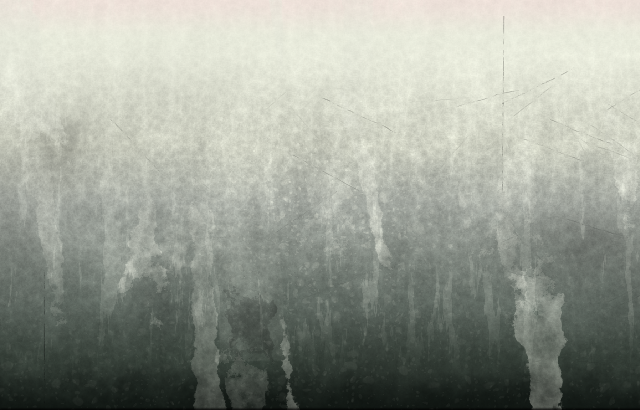
A WebGL 1 fragment shader for this texture:

```glsl
precision highp float;
// Weathered plaster wall: pale top fading to dark green-grey, with smears, flecks and scratches.
uniform vec2 u_resolution;

float hash(vec2 p) {
  return fract(sin(dot(p, vec2(127.1, 311.7))) * 43758.5);
}

vec2 hash2(vec2 p) {
  return vec2(hash(p), hash(p + 37.3));
}

// Cellular noise: distance to the nearest scattered point
float cells(vec2 p) {
  vec2 id = floor(p), f = fract(p);
  float nearest = 1.5;
  for (int j = -1; j <= 1; j++) {
    for (int i = -1; i <= 1; i++) {
      vec2 o = vec2(float(i), float(j));
      nearest = min(nearest, length(o + hash2(id + o) - f));
    }
  }
  return nearest;
}

// Layered cellular noise, roughly centred on zero
float grunge(vec2 p) {
  float sum = 0.0, amp = 0.5;
  for (int i = 0; i < 5; i++) {
    sum += amp * (cells(p) - 0.48);
    p = mat2(0.8, 0.6, -0.6, 0.8) * p * 2.1 + 5.2;
    amp *= 0.62;
  }
  return sum;
}

// Layered sines that make straight edges ragged
vec2 ragged(vec2 p) {
  vec2 w = vec2(0.0);
  float freq = 31.0, amp = 0.004;
  for (int i = 0; i < 4; i++) {
    w += amp * sin(p.yx * freq + 2.3 * sin(p * freq * 0.7) + float(i));
    freq *= 1.9;
    amp *= 0.65;
  }
  return w;
}

// Tapered smear from s.xy down to s.zw, half widths wa and wb, edges eaten by bite
float smear(vec2 p, vec4 s, float wa, float wb, float bite) {
  float span = s.y - s.w, t = (s.y - p.y) / span;
  float side = mix(wa, wb, t) - abs(p.x - mix(s.x, s.z, t)) + 0.12 * bite;
  float ends = min(t, 1.0 - t) * span + bite;
  float fade = 0.45 + 0.55 * smoothstep(0.0, 0.08, ends);
  return fade * smoothstep(-0.002, 0.003, min(side, ends));
}

float blob(vec2 p, vec2 c, vec2 r) {
  vec2 d = (p - c) / r;
  return exp(-dot(d, d));
}

float scratch(vec2 p, vec2 a, vec2 b, float width) {
  vec2 d = b - a;
  float t = clamp(dot(p - a, d) / dot(d, d), 0.0, 1.0);
  return 1.0 - smoothstep(width * 0.2, width, length(p - a - d * t));
}

// Round flecks of random size, one per cell
float flecks(vec2 p, float scale, float density) {
  vec2 q = p * scale, id = floor(q);
  float r = 0.1 + 0.23 * hash(id + 9.1);
  float d = length(fract(q) - 0.35 - 0.3 * hash2(id + scale));
  return step(hash(id + 4.7), density) * (1.0 - smoothstep(r - 0.1, r + 0.02, d));
}

vec3 wall(float y) {
  vec3 c = mix(vec3(0.07, 0.095, 0.08), vec3(0.22, 0.26, 0.23), smoothstep(0.0, 0.13, y));
  c = mix(c, vec3(0.39, 0.43, 0.40), clamp((y - 0.12) / 0.13, 0.0, 1.0));
  c = mix(c, vec3(0.67, 0.69, 0.66), clamp((y - 0.25) / 0.25, 0.0, 1.0));
  c = mix(c, vec3(0.83, 0.84, 0.78), clamp((y - 0.50) / 0.14, 0.0, 1.0));
  c = mix(c, vec3(0.92, 0.93, 0.87), clamp((y - 0.64) / 0.22, 0.0, 1.0));
  return mix(c, vec3(0.94, 0.89, 0.86), smoothstep(0.9, 1.0, y));
}

void main() {
  vec2 p = gl_FragCoord.xy / u_resolution * vec2(1.561, 1.0);
  vec2 q = p + ragged(p), e = p + 0.25 * ragged(p);
  float rough = grunge(p * 7.0), fine = grunge(p * 45.0);
  float drips = grunge(vec2(p.x * 15.0, p.y * 2.5)), bite = 0.3 * grunge(p * 13.0 + 3.0);
  float wear = 1.0 - 0.75 * smoothstep(0.55, 0.95, p.y);
  vec3 col = wall(p.y + 0.06 * rough * wear);

  // Broad stains
  float stain = blob(p, vec2(0.12, 0.64), vec2(0.12, 0.09)) + blob(p, vec2(1.36, 0.40), vec2(0.15, 0.08));
  stain += blob(p, vec2(0.41, 0.26), vec2(0.08)) + 0.7 * blob(p, vec2(0.94, 0.13), vec2(0.25, 0.13));
  stain += 0.8 * blob(p, vec2(1.52, 0.32), vec2(0.1, 0.15)) + 0.7 * blob(p, vec2(0.02, 0.38), vec2(0.09, 0.18));
  stain += 0.5 * blob(p, vec2(0.75, 0.62), vec2(0.08, 0.1)) + 0.3 * blob(p, vec2(0.4, 0.73), vec2(0.25, 0.13));
  col *= 1.0 - stain * (0.17 + 0.5 * rough);

  // Pale smears
  float pale = 0.45 * smear(e, vec4(0.0, 1.1, 0.06, 0.66), 0.06, 0.10, bite);
  pale += 0.36 * smear(q, vec4(0.358, 0.56, 0.352, 0.29), 0.004, 0.062, bite);
  pale += 0.20 * smear(q, vec4(0.44, 0.54, 0.43, 0.33), 0.05, 0.04, bite);
  pale += 0.27 * smear(e, vec4(0.482, 0.56, 0.515, -0.1), 0.022, 0.040, bite);
  pale += 0.22 * smear(q, vec4(0.59, 0.14, 0.62, -0.1), 0.065, 0.025, bite);
  pale += 0.11 * smear(e, vec4(0.58, 0.68, 0.62, 0.12), 0.08, 0.082, 0.0);
  pale += 0.50 * smear(e, vec4(0.855, 0.74, 0.945, 0.33), 0.025, 0.012, bite);
  pale += 0.32 * smear(e, vec4(0.88, 1.1, 0.86, 0.70), 0.045, 0.028, bite);
  pale += 0.32 * smear(q, vec4(1.28, 0.69, 1.25, 0.42), 0.018, 0.065, bite);
  pale += 0.22 * smear(e, vec4(1.215, 0.56, 1.26, 0.26), 0.015, 0.028, bite);
  pale += 0.38 * smear(q, vec4(1.305, 0.33, 1.345, -0.1), 0.067, 0.024, bite);
  pale += 0.55 * smear(e, vec4(1.52, 0.70, 1.535, 0.45), 0.05, 0.010, bite);
  pale += 0.35 * smear(e, vec4(0.69, 0.23, 0.72, -0.1), 0.005, 0.018, bite);
  pale += 0.45 * smear(e, vec4(0.665, 1.1, 0.685, 0.83), 0.022, 0.006, 0.0);
  pale += 0.30 * smear(e, vec4(1.0, 0.72, 1.03, 0.52), 0.02, 0.007, bite);
  pale += 0.28 * smear(e, vec4(1.11, 0.61, 1.145, 0.42), 0.014, 0.009, bite);
  pale += 0.28 * smear(q, vec4(0.81, 0.68, 0.80, 0.40), 0.04, 0.07, 1.6 * bite);
  pale += 0.24 * smear(q, vec4(0.08, 0.66, 0.14, 0.28), 0.04, 0.015, bite);
  pale += 0.14 * smoothstep(0.03, 0.06, drips) * smoothstep(0.05, 0.3, p.y);
  pale *= clamp(0.9 + 0.9 * rough, 0.5, 1.2);
  col = mix(col, vec3(0.90, 0.91, 0.86), clamp(pale, 0.0, 0.7));
  col *= 1.0 - 0.22 * smear(q, vec4(0.61, 0.29, 0.615, 0.10), 0.06, 0.05, bite);

  // Flecks, gathered in the middle
  float cluster = 0.15 + blob(p, vec2(0.8, 0.62), vec2(0.32, 0.27));
  float spots = flecks(q, 24.0, 0.4) + flecks(q + 0.31, 43.0, 0.4) + flecks(q + 0.57, 75.0, 0.4);
  col = mix(col, vec3(0.93, 0.94, 0.88), clamp(0.27 * spots * cluster, 0.0, 0.5));

  // Mottling, vertical drips and grain
  float grain = hash(floor(p * 330.0)) - 0.5;
  col *= 1.0 + wear * (0.14 * rough + 0.22 * fine + 0.14 * drips + 0.05 * grain);

  // Scratches, denser on the right, and two long cracks
  float marks = 0.6 * scratch(p, vec2(1.229, 0.96), vec2(1.225, 0.53), 0.0022);
  marks += 0.8 * scratch(p, vec2(0.108, 0.34), vec2(0.108, 0.0), 0.0024);
  for (int i = 0; i < 60; i++) {
    vec2 r = hash2(vec2(float(i), 2.6)), s = hash2(vec2(float(i), 8.9));
    vec2 a = vec2(1.5 * sqrt(r.x), 0.78 * r.y);
    vec2 b = a + vec2(0.04 + 0.14 * s.x, 0.26 * (s.y - 0.6));
    marks += (0.15 + 0.4 * r.y * s.x) * scratch(e, a, b, 0.002);
  }
  col *= 1.0 - 0.4 * clamp(marks, 0.0, 1.0) * smoothstep(-0.2, 0.15, fine);
  col *= smoothstep(0.0, 0.008, p.y) * 0.7 + 0.3;
  gl_FragColor = vec4(clamp(col, 0.0, 1.0), 1.0);
}
```
